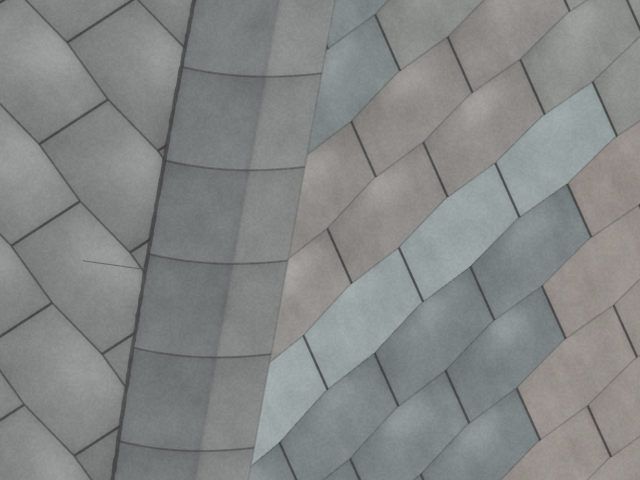
Reproduce this texture procedurally as a WebGL 1 fragment shader.

```glsl
precision highp float;
// Slate roof: two slopes of staggered tiles meeting under a strip of ridge caps.
// Each slope is a skewed brick lattice with slightly kinked rows; the ridge is
// a tapered band split by a crease. Soft glows and hashed noise weather it all.

uniform vec2 u_resolution;

const float GRID = 576.0;                  // design units per canvas height, y down
// Lattices: origin, across one row, along one row, stagger, row kink, skew
const vec2 L_ORIGIN = vec2(47.0, 173.0);
const vec2 L_ACROSS = vec2(88.0, -57.0);
const vec2 L_ALONG = vec2(109.0, 130.0);
const vec2 R_ORIGIN = vec2(450.0, 17.0);
const vec2 R_ACROSS = vec2(32.9, 74.5);
const vec2 R_ALONG = vec2(115.7, -101.5);
const vec2 R_SKEW = vec2(-0.6, -2.0);
const float L_STAGGER = 0.5;
const float R_STAGGER = 0.532;
const float L_KINK = 0.06;
const float R_KINK = 0.087;
// Ridge: x at top and bottom, cap spacing
const vec2 RIDGE_LEFT = vec2(233.0, 135.0);
const vec2 RIDGE_CREASE = vec2(335.0, 234.0);
const vec2 RIDGE_RIGHT = vec2(402.0, 298.0);
const float CAP_START = 92.0;
const float CAP_HEIGHT = 112.3;
// Palette
const vec3 SLATE = vec3(0.505, 0.514, 0.512);
const vec3 COOL = vec3(0.495, 0.522, 0.527);
const vec3 WARM = vec3(0.555, 0.546, 0.533);
const vec3 PALE = vec3(0.595, 0.634, 0.634);
const vec3 ROSE = vec3(0.587, 0.562, 0.545);
const vec3 NEUTRAL = vec3(0.555, 0.562, 0.552);
const vec3 CAP_SHADE = vec3(0.462, 0.477, 0.477);
const vec3 CAP_LIT = vec3(0.520, 0.530, 0.523);
const vec3 GAP = vec3(0.26, 0.255, 0.26);

float hash(vec2 p) {
  vec3 q = fract(vec3(p.xyx) * 0.1031);
  q += dot(q, q.yzx + 33.33);
  return fract((q.x + q.y) * q.z);
}

float noise(vec2 p) {
  vec2 i = floor(p), f = fract(p);
  f = f * f * (3.0 - 2.0 * f);
  return mix(mix(hash(i), hash(i + vec2(1, 0)), f.x),
             mix(hash(i + vec2(0, 1)), hash(i + vec2(1, 1)), f.x), f.y);
}

float fbm(vec2 p) {
  float sum = 0.0, gain = 0.5;
  for (int i = 0; i < 4; i++) {
    sum += gain * (noise(p) - 0.5);
    p = p * 2.1 + 17.3;
    gain *= 0.55;
  }
  return sum;
}

float cross2(vec2 a, vec2 b) { return a.x * b.y - a.y * b.x; }

// Soft line coverage from distance, half width and pixel size
float line(float d, float w, float px) { return 1.0 - smoothstep(w - 0.7 * px, w + px, abs(d)); }

float seam(float n, float t, float stagger, float kink) {
  return n - kink * (1.0 - abs(2.0 * fract(t + stagger * n) - 1.0));
}

// Finds the tile: id = (row, column), uv = place in it, gap = distances to joint and row seams
void slope(vec2 d, vec2 across, vec2 along, float stagger, float kink, vec2 skew,
           out vec2 id, out vec2 uv, out vec3 gap) {
  float area = cross2(across, along);
  vec2 st = vec2(cross2(d, along), cross2(across, d)) / area;
  for (int i = 0; i < 2; i++) {
    float col = st.y + stagger * st.x;
    vec2 e = d - skew * col * (st.x - col);
    st = vec2(cross2(e, along), cross2(across, e)) / area;
  }
  float row = floor(st.x);
  row += step(seam(row + 1.0, st.y, stagger, kink), st.x);
  float column = st.y + stagger * row;
  id = vec2(row, floor(column));
  float low = st.x - seam(row, st.y, stagger, kink);
  float high = seam(row + 1.0, st.y, stagger, kink) - st.x;
  uv = vec2(fract(column), low);
  gap = abs(area) * vec3(min(uv.x, 1.0 - uv.x) / length(across), vec2(low, high) / length(along));
}

float blob(vec2 uv, vec2 center, vec2 size) {
  vec2 q = (uv - center) / size;
  return exp(-dot(q, q));
}

vec3 leftSlope(vec2 p, float px) {
  vec2 id, uv; vec3 gap;
  slope(p - L_ORIGIN, L_ACROSS, L_ALONG, L_STAGGER, L_KINK, vec2(0.0), id, uv, gap);
  vec3 c = SLATE + 0.03 * (hash(id + 41.0) - 0.5);
  c += 0.085 * blob(uv, vec2(0.5, 0.82), vec2(0.3, 0.4)) - 0.035 * exp(-5.0 * uv.y);
  c -= 0.05 * exp(-min(gap.x, gap.z) / 5.0);
  c = mix(c, GAP, 0.65 * line(min(gap.y, gap.z), 0.9, px));
  c = mix(c, GAP, 0.85 * line(gap.x, 1.3, px));
  vec2 s = p - vec2(100.0, 313.0);           // fine scratch
  return mix(c, GAP, 0.55 * line(s.y - 0.14 * s.x, 0.5, px) * step(0.0, s.x) * step(s.x, 68.0));
}

vec3 rightSlope(vec2 p, float px) {
  vec2 id, uv; vec3 gap;
  slope(p - R_ORIGIN, R_ACROSS, R_ALONG, R_STAGGER, R_KINK, R_SKEW, id, uv, gap);
  float row = id.x, col = id.y;
  vec3 c = row < 0.5 ? (col < 0.0 ? COOL : NEUTRAL) : (col > 1.5 ? NEUTRAL : WARM);
  if (row > 2.5) c = col < 2.5 ? PALE : NEUTRAL;
  if (row > 3.5) c = col < 2.5 ? COOL : ROSE;
  float relief = (row > 2.5 && row < 3.5) || (row > 3.5 && col > 2.5) ? 0.35 : 1.0;
  c += 0.02 * (hash(id + 73.0) - 0.5);
  c += relief * (0.10 * blob(uv, vec2(0.56, 0.16), vec2(0.24, 0.33)) - 0.06 * exp(-3.5 * uv.y));
  c += 0.025 * (noise(vec2(uv.x * 16.0, uv.y * 2.0) + id * 7.0) - 0.5);
  c -= 0.035 * exp(-gap.x / 4.0);
  c = mix(c, GAP, 0.28 * line(min(gap.y, gap.z), 0.8, px));
  return mix(c, GAP, 0.85 * line(gap.x, 1.2, px));
}

vec3 ridge(vec2 p, float u, float crease, float px) {
  float sag = (u < 0.0 ? 12.0 : 4.0) * u * u;
  float v = (p.y - CAP_START + sag) / CAP_HEIGHT;
  float f = fract(v), d = min(f, 1.0 - f) * CAP_HEIGHT;
  vec3 c = mix(CAP_SHADE, CAP_LIT, smoothstep(-2.5, 2.5, crease));
  c += 0.02 * (hash(vec2(floor(v) + 9.0, 5.0)) - 0.5) + 0.025 * (f - 0.5);
  c -= 0.035 * exp(-abs(crease) / 4.0) + 0.03 * exp(-f * 14.0);
  return mix(c, GAP, 0.52 * line(d, 1.0, px));
}

void main() {
  float px = GRID / u_resolution.y;
  vec2 p = vec2(gl_FragCoord.x, u_resolution.y - gl_FragCoord.y) * px;
  float h = p.y / GRID;
  float xl = mix(RIDGE_LEFT.x, RIDGE_LEFT.y, h) - 14.0 * h * (1.0 - h);
  float xc = mix(RIDGE_CREASE.x, RIDGE_CREASE.y, h);
  float xr = mix(RIDGE_RIGHT.x, RIDGE_RIGHT.y, h);
  float u = p.x < xc ? (p.x - xc) / (xc - xl) : (p.x - xc) / (xr - xc);
  vec3 c = mix(leftSlope(p, px), ridge(p, u, p.x - xc, px), smoothstep(-px, px, p.x - xl));
  c = mix(c, rightSlope(p, px), smoothstep(-px, px, p.x - xr));

  // Ridge borders, then weathering and grain
  float ragged = 1.6 + 1.2 * noise(p / 6.0);
  c -= 0.06 * exp(-abs(p.x - xl) / 6.0);
  c = mix(c, GAP, 0.75 * line(p.x - xl, ragged, px));
  c = mix(c, GAP, 0.20 * line(p.x - xr, 0.9, px));
  c += 0.075 * fbm(p / 34.0) + 0.035 * (noise(p / 2.2) - 0.5);
  gl_FragColor = vec4(clamp(c, 0.0, 1.0), 1.0);
}
```
